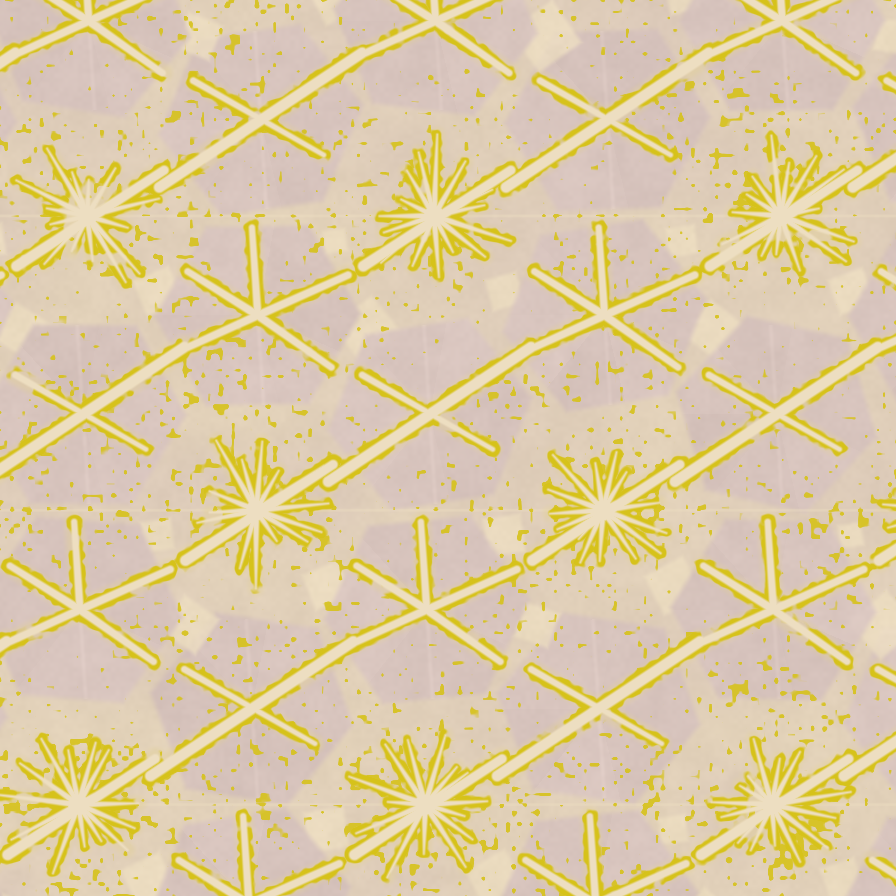
A Shadertoy shader for this pattern:

```glsl
// Pale facets on a slightly sheared triangular lattice: crosses, five-armed stars
// and ragged ray bursts. Segment distances merge into one ridge field, which
// is filled with cream and rimmed by a broken, noisy yellow outline.

float hash(vec2 p) {
    vec3 q = fract(p.xyx * 0.1031);
    q += dot(q, q.yzx + 33.33);
    return fract((q.x + q.y) * q.z);
}

float noise(vec2 p) {
    vec2 i = floor(p), f = fract(p);
    f *= f * (3.0 - 2.0 * f);
    return mix(mix(hash(i), hash(i + vec2(1, 0)), f.x),
               mix(hash(i + vec2(0, 1)), hash(i + vec2(1, 1)), f.x), f.y);
}

// Distance to a stroke from a to b that narrows by taper towards b
float stroke(vec2 p, vec2 a, vec2 b, float halfWidth, float taper) {
    vec2 ab = b - a;
    float h = clamp(dot(p - a, ab) / dot(ab, ab), 0.0, 1.0);
    return length(p - a - ab * h) - halfWidth * (1.0 - taper * h);
}

float polygon(vec2 p, float sides, float radius, float tilt) {
    float a = atan(p.y, p.x) - tilt, sector = 6.28318 / sides;
    return cos(a - round(a / sector) * sector) * length(p) - radius;
}

float crossMark(vec2 p) {
    float d = stroke(p, vec2(-0.112, -0.075), vec2(0.112, 0.075), 0.006, 0.0);
    return min(d, stroke(p, vec2(-0.076, 0.044), vec2(0.071, -0.039), 0.0036, 0.3));
}

float starMark(vec2 p) {
    float d = stroke(p, vec2(0), vec2(-0.008, 0.098), 0.0042, 0.2);
    d = min(d, stroke(p, vec2(0), vec2(-0.079, 0.049), 0.0045, 0.2));
    d = min(d, stroke(p, vec2(0), vec2(0.083, -0.058), 0.0045, 0.2));
    d = min(d, stroke(p, vec2(0), vec2(0.100, 0.045), 0.0045, 0.1));
    return min(d, stroke(p, vec2(0), vec2(-0.083, -0.038), 0.0045, 0.1));
}

float burstMark(vec2 p, vec2 seed) {
    float d = stroke(p, vec2(-0.078, -0.056), vec2(0.085, 0.051), 0.006, 0.15);
    d = min(d, length(p) - 0.012);
    for (int i = 0; i < 15; i++) {
        float n = float(i), r = hash(seed + vec2(n, 4.7));
        float a = (n + 0.7 * hash(seed + vec2(n, 9.1))) * 0.41888;
        vec2 tip = vec2(cos(a), sin(a)) * mix(0.04, 0.092, r);
        d = min(d, stroke(p, vec2(0), tip, 0.0036, 0.75));
    }
    return d;
}

void mainImage(out vec4 fragColor, in vec2 fragCoord) {
    vec2 p = fragCoord / iResolution.y;
    float px = 1.0 / iResolution.y;
    vec2 period = vec2(0.387, 0.657);
    vec2 q = p - vec2(0.086 + 0.015 * p.y, 0.759);
    vec3 cream = vec3(0.93, 0.87, 0.755), lavender = vec3(0.836, 0.758, 0.738);

    // Cloudy beige ground
    vec3 color = mix(vec3(0.862, 0.79, 0.725), vec3(0.89, 0.825, 0.725), noise(p * 11.0));
    float ridge = 1.0, glow = 0.0, seam = 0.0;

    for (int k = 0; k < 6; k++) {
        int kind = k % 3;
        vec2 site = kind == 0 ? vec2(0) : vec2(0.192, kind == 1 ? 0.107 : -0.111);
        vec2 r = q - site - float(k / 3) * 0.5 * period;
        vec2 id = floor(r / period + 0.5), c = r - id * period;
        vec2 seed = id * vec2(17, 29) + float(k) * 5.3 + 60.0;
        float vary = hash(seed);

        if (kind == 0) {
            ridge = min(ridge, burstMark(c, seed));
            glow = max(glow, 1.0 - smoothstep(0.03, 0.115, length(c)));
            seam = max(seam, smoothstep(0.0025, 0.0005, abs(c.y)));

            // Bright chips beside each burst
            float chip = polygon(c - vec2(0.08, -0.084), 4.0, 0.015 + 0.012 * vary, 0.2 + 0.4 * vary);
            chip = min(chip, polygon(c - vec2(-0.072, -0.128), 4.0, 0.03 - 0.014 * vary, 0.5 + vary));
            chip = min(chip, polygon(c - vec2(-0.11, -0.028), 4.0, 0.009 + 0.016 * vary, 0.15));
            color = mix(color, cream, 0.75 * smoothstep(0.003 + px, -0.003, chip));
        } else {
            ridge = min(ridge, kind == 1 ? crossMark(c) : starMark(c));

            // Lavender hexagon split into faintly shaded wedges
            float hexagon = polygon(c, 6.0, 0.099, 0.3 + 0.4 * vary);
            float wedge = floor((atan(c.y, c.x) + 3.1416) * 1.1);
            vec3 tint = lavender + 0.024 * (hash(seed + wedge) - 0.3);
            color = mix(color, tint, 0.9 * smoothstep(0.004 + px, -0.004, hexagon));
            float crease = smoothstep(0.004, 0.0, abs(c.x + 0.08 * c.y));
            color += 0.022 * crease * step(length(c), 0.1);
        }
    }

    // Mottling and horizontal seams
    color += 0.02 * (noise(p * 45.0) - 0.5) + 0.014 * (noise(p * 190.0) - 0.5);
    color = mix(color, cream, 0.4 * seam);

    // Broken yellow rims, specks and cream ridges
    float grain = noise(p * 150.0), patches = noise(p * 38.0 + 7.0);
    float rimWidth = 0.0015 + 0.0055 * grain;
    float rim = smoothstep(rimWidth + 0.001 + px, rimWidth - 0.001, ridge)
              * smoothstep(0.22, 0.36, patches + 0.25 * grain);
    float specks = smoothstep(0.97, 1.05, grain + 0.25 * noise(p * 14.0) + 0.13 * glow + 0.1 * seam);
    color = mix(color, vec3(0.89, 0.82, 0.6), 0.45 * smoothstep(0.012, 0.002, ridge));
    color = mix(color, vec3(0.84, 0.76, 0.1), max(rim, 0.9 * specks));
    color = mix(color, cream, smoothstep(0.0008 + px, -0.0015, ridge));
    fragColor = vec4(color, 1.0);
}
```
